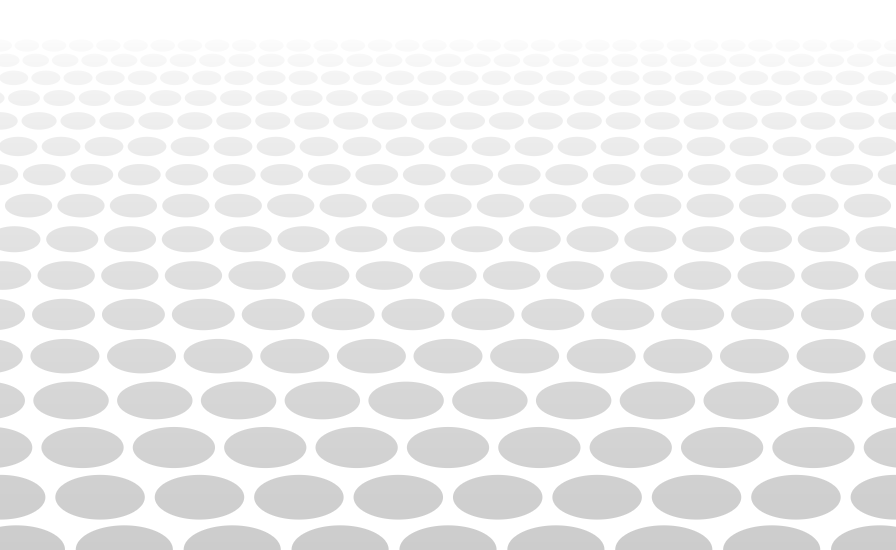
This pattern is drawn by a Shadertoy shader. Its source:

```glsl
// A floor of grey ovals receding towards a white horizon.
// Row depth and column spacing grow quadratically with the row index; the
// row under each pixel is found by inverting that curve, then x is repeated.

// Quadratic coefficients (constant, linear, square), in canvas heights
const vec3 ROW_DEPTH   = vec3(0.0828, 0.0245, 0.00244);
const vec3 ROW_SPACING = vec3(0.0494, 0.00374, 0.000403);

const float LAST_ROW     = 15.0;
const float OVAL_WIDTH   = 0.45;   // horizontal radius / column spacing
const float OVAL_FLATTEN = 0.5;    // vertical radius / horizontal radius
const float FADE_START   = 0.06;   // depth where the ovals emerge from white
const float FADE_POWER   = 0.62;
const vec3  BACKGROUND   = vec3(1.0);
const vec3  NEAR_GREY    = vec3(0.80);

float quadratic(vec3 c, float k) {
    return c.x + k * (c.y + k * c.z);
}

// Row index whose depth lies nearest in index space
float rowAt(float depth) {
    float disc = ROW_DEPTH.y * ROW_DEPTH.y + 4.0 * ROW_DEPTH.z * (depth - ROW_DEPTH.x);
    float k = (sqrt(max(disc, 0.0)) - ROW_DEPTH.y) / (2.0 * ROW_DEPTH.z);
    return clamp(floor(k + 0.5), 0.0, LAST_ROW);
}

// First-order signed distance to an ellipse
float ellipseDistance(vec2 p, vec2 radii) {
    float f = length(p / radii);
    float slope = length(p / (radii * radii));
    return max(f, 0.001) * (f - 1.0) / max(slope, 0.001);
}

void mainImage(out vec4 fragColor, in vec2 fragCoord) {
    // x is centred, depth runs down from the top edge
    float x = (fragCoord.x - 0.5 * iResolution.x) / iResolution.y;
    float depth = 1.0 - fragCoord.y / iResolution.y;
    float pixel = 1.0 / iResolution.y;

    // Staggered cell: even rows shift by half a column
    float row = rowAt(depth);
    float spacing = quadratic(ROW_SPACING, row);
    float stagger = 0.5 * (1.0 - mod(row, 2.0));
    float column = fract(x / spacing + stagger + 0.5) - 0.5;
    vec2 local = vec2(column * spacing, depth - quadratic(ROW_DEPTH, row));

    // Smooth-edged oval
    vec2 radii = spacing * OVAL_WIDTH * vec2(1.0, OVAL_FLATTEN);
    float dist = ellipseDistance(local, radii);
    float coverage = clamp(0.5 - dist / pixel, 0.0, 1.0);

    // Grey deepens towards the viewer
    float nearness = clamp((depth - FADE_START) / (1.0 - FADE_START), 0.0, 1.0);
    vec3 ovalColour = mix(BACKGROUND, NEAR_GREY, pow(nearness, FADE_POWER));

    fragColor = vec4(mix(BACKGROUND, ovalColour, coverage), 1.0);
}
```
